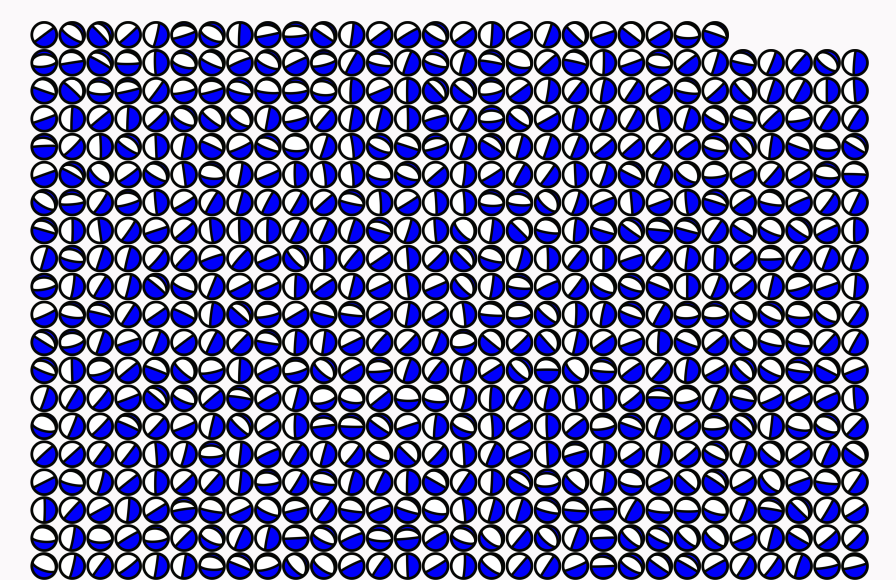
A Shadertoy shader for this pattern:

```glsl
// Grid of two-tone discs, each split by tilted, bowed dividing arcs under a heavy rim
#define GRID_SIZE vec2(30.0, 20.0)
#define TOP_ROW_COUNT 25.0
#define PITCH 0.0482
#define GRID_CORNER vec2(0.0522, 0.0)
#define RIM_RADIUS 0.445
#define RIM_WIDTH 0.100
#define ARC_WIDTH 0.088
#define LENS_SHARE 0.36
#define PAPER vec3(0.985, 0.978, 0.982)
#define FILL_BLUE vec3(0.0, 0.0, 0.98)
#define INK vec3(0.015, 0.02, 0.01)

float hash(vec2 p, float seed) {
    vec3 q = fract(vec3(p.xyx + seed) * vec3(0.1031, 0.1030, 0.0973));
    q += dot(q, q.yzx + 33.33);
    return fract((q.x + q.y) * q.z);
}

// Signed distance to a half ellipse whose ends lie on the rim
float arcDistance(vec2 p, float angle, float bow) {
    float c = cos(angle), s = sin(angle);
    vec2 q = vec2(c * p.x + s * p.y, c * p.y - s * p.x);
    float halfChord = sqrt(max(RIM_RADIUS * RIM_RADIUS - q.x * q.x, 0.0004));
    float slope = bow * q.x / halfChord;
    return (q.y - bow * halfChord) / sqrt(1.0 + slope * slope);
}

float stroke(float d, float width, float blur) {
    return 1.0 - smoothstep(-blur, blur, abs(d) - 0.5 * width);
}

vec3 drawDisc(vec2 p, vec2 id, float blur) {
    float tilt = hash(id, 3.7), bend = hash(id, 17.1), turn = hash(id, 41.9);
    bool lens = hash(id, 71.3) < LENS_SHARE;

    // Plain discs have a near-straight split; lens discs add a crescent
    float angle = radians(lens ? mix(-48.0, 18.0, tilt) : mix(18.0, 98.0, tilt));
    float bow = lens ? mix(-0.38, 0.08, bend) : mix(-0.10, 0.10, bend);
    float split = arcDistance(p, angle, bow);
    float light = smoothstep(-blur, blur, split);
    float ink = stroke(split, ARC_WIDTH, blur);

    if (lens) {
        float crescentAngle = angle - radians(mix(5.0, 32.0, turn));
        float crescent = arcDistance(p, crescentAngle, mix(0.65, 0.90, turn));
        light = mix(light, 1.0 - light, smoothstep(-blur, blur, crescent));
        ink = max(ink, stroke(crescent, ARC_WIDTH, blur));
    }

    // Clip the interior, then lay the rim over its edge
    float rim = length(p) - RIM_RADIUS;
    float inside = 1.0 - smoothstep(-blur, blur, rim);
    vec3 color = mix(FILL_BLUE, vec3(1.0), light);
    color = mix(color, INK, ink);
    color = mix(PAPER, color, inside);
    return mix(color, INK, stroke(rim, RIM_WIDTH, blur));
}

void mainImage(out vec4 fragColor, in vec2 fragCoord) {
    vec2 grid = (fragCoord / iResolution.y - GRID_CORNER) / PITCH;
    vec2 id = floor(grid);
    float blur = 0.7 / (iResolution.y * PITCH);

    // The top row stops short of the full width
    float count = id.y == GRID_SIZE.y - 1.0 ? TOP_ROW_COUNT : GRID_SIZE.x;
    bool occupied = id.x >= 0.0 && id.x < count && id.y >= 0.0 && id.y < GRID_SIZE.y;

    vec3 color = PAPER;
    if (occupied) color = drawDisc(fract(grid) - 0.5, id, blur);
    fragColor = vec4(color, 1.0);
}
```
